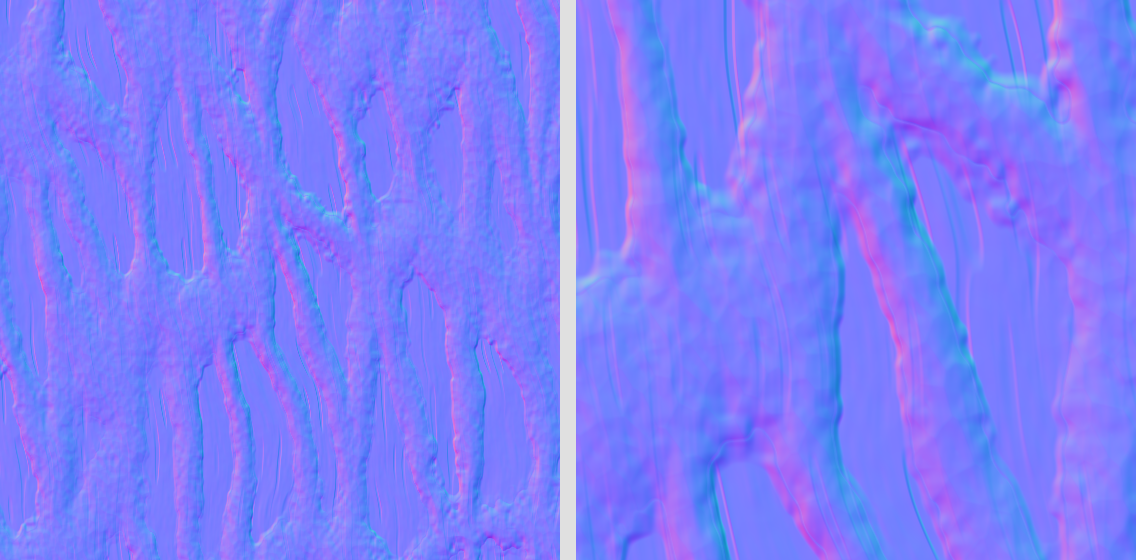
Left, the full canvas; right, a detail of the centre.
A Shadertoy shader for this texture map:

```glsl
// Tangent-space normal map of tree bark: forking upright ridges over finely split valleys.

const vec2  RIDGE_CELLS  = vec2(9.5, 2.5);   // ridge network cells per canvas
const float LEAN         = 0.10;             // sideways shear of the ridges
const float BEND         = 0.045;            // slow waviness of the ridges
const float WIDTH_MIN    = 0.07;             // ridge half width, in cells
const float WIDTH_MAX    = 0.31;
const float DOME_HEIGHT  = 0.0042;           // rounded ridge body
const float RIM_HEIGHT   = 0.0026;           // steep broken rim
const float RIM_SOFTNESS = 0.05;
const float LUMP_HEIGHT  = 0.0019;
const float GRAIN_HEIGHT = 0.0007;
const float CUT_DEPTH    = 0.0009;
const float FLAKE_HEIGHT = 0.0011;
const float SAMPLE_STEP  = 0.0017;           // slope sampling distance
const vec2  TILT_BIAS    = vec2(-0.03, -0.02);

vec2 hash22(vec2 p) {
    vec3 q = fract(p.xyx * vec3(0.1031, 0.1030, 0.0973));
    q += dot(q, q.yzx + 33.33);
    return fract((q.xx + q.yz) * q.zy);
}

float valueNoise(vec2 p) {
    vec2 i = floor(p), f = p - i;
    f = f * f * f * (f * (f * 6.0 - 15.0) + 10.0);
    float bottom = mix(hash22(i).x, hash22(i + vec2(1, 0)).x, f.x);
    float top = mix(hash22(i + vec2(0, 1)).x, hash22(i + vec2(1, 1)).x, f.x);
    return mix(bottom, top, f.y);
}

float smoothMin(float a, float b, float k) {
    float h = max(k - abs(a - b), 0.0) / k;
    return min(a, b) - h * h * k * 0.25;
}

// Distance to the nearest feature point
float cellDistance(vec2 p) {
    vec2 i = floor(p), f = p - i;
    float best = 4.0;
    for (int y = -1; y <= 1; y++)
    for (int x = -1; x <= 1; x++) {
        vec2 g = vec2(x, y);
        vec2 r = g + hash22(i + g) - f;
        best = min(best, dot(r, r));
    }
    return sqrt(best);
}

// Rounded distance to the nearest cell border
float borderDistance(vec2 p) {
    vec2 i = floor(p), f = p - i;
    vec2 home = vec2(0.0), nearest = vec2(0.0);
    float best = 8.0;
    for (int y = -1; y <= 1; y++)
    for (int x = -1; x <= 1; x++) {
        vec2 g = vec2(x, y);
        vec2 r = g + hash22(i + g) - f;
        float d = dot(r, r);
        if (d < best) { best = d; nearest = r; home = g; }
    }
    float border = 1.0;
    for (int y = -2; y <= 2; y++)
    for (int x = -2; x <= 2; x++) {
        if (x == 0 && y == 0) continue;
        vec2 g = home + vec2(x, y);
        vec2 r = g + hash22(i + g) - f;
        float d = dot(0.5 * (nearest + r), normalize(r - nearest));
        border = smoothMin(border, d, 0.12);
    }
    return border;
}

float barkHeight(vec2 p) {
    // Ridge network, bent and with ragged borders
    vec2 q = p;
    q.x += LEAN * p.y + BEND * (valueNoise(p * vec2(4.0, 4.5) + 7.0) - 0.5);
    q.x += 0.012 * (valueNoise(p * vec2(12.0, 13.0) + 31.0) - 0.5);
    float d = borderDistance(q * RIDGE_CELLS + 20.0);
    d += 0.07 * (valueNoise(p * vec2(48.0, 30.0)) - 0.5);
    d += 0.035 * (valueNoise(p * vec2(120.0, 85.0) + 5.0) - 0.5);

    float width = mix(WIDTH_MIN, WIDTH_MAX, valueNoise(p * vec2(7.0, 3.0) + 50.0));
    float t = clamp(1.0 - d / width, 0.0, 1.0);
    float rim = smoothstep(width + RIM_SOFTNESS, width, d);
    float rimStrength = smoothstep(0.2, 0.85, valueNoise(p * vec2(11.0, 6.0) + 90.0));
    float h = DOME_HEIGHT * t * (2.0 - t) + RIM_HEIGHT * rim * rimStrength;

    // Broad lumps and upright grain
    h += LUMP_HEIGHT * valueNoise(q * vec2(24.0, 9.0) + 13.0);
    h += GRAIN_HEIGHT * valueNoise(q * vec2(75.0, 13.0) + 3.0);
    h += GRAIN_HEIGHT * 0.4 * valueNoise(q * vec2(190.0, 45.0) + 17.0);

    // Thin upright cuts, strongest in the valleys
    float cut = smoothstep(0.72, 0.9, valueNoise(q * vec2(125.0, 11.0) + 71.0));
    h -= CUT_DEPTH * cut * mix(1.0, 0.35, rim);

    // Slanted flakes and crumbs on the ridges
    vec2 slanted = vec2(p.x + 0.35 * p.y, p.y - 0.45 * p.x);
    float flakes = cellDistance(slanted * vec2(62.0, 38.0) + 40.0);
    float crumbs = valueNoise(p * vec2(150.0, 110.0) + 60.0);
    return h + (FLAKE_HEIGHT * flakes + 0.0005 * crumbs) * mix(0.12, 0.75, rim);
}

void mainImage(out vec4 fragColor, in vec2 fragCoord) {
    vec2 p = fragCoord / iResolution.y;
    float h = barkHeight(p);
    float hx = barkHeight(p + vec2(SAMPLE_STEP, 0.0));
    float hy = barkHeight(p + vec2(0.0, SAMPLE_STEP));
    vec2 slope = vec2(hx - h, h - hy) / SAMPLE_STEP;
    vec3 normal = normalize(vec3(slope + TILT_BIAS, 1.0));
    fragColor = vec4(normal * 0.5 + 0.5, 1.0);
}
```
